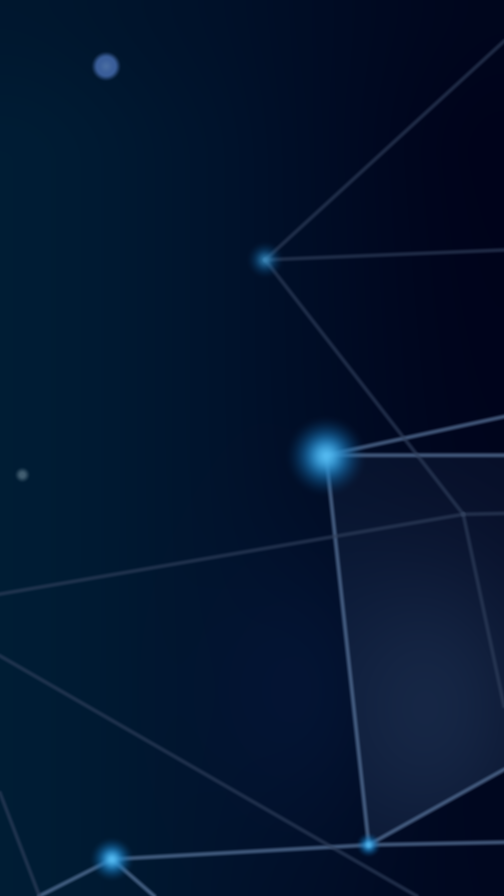
Reproduce this background procedurally as a WebGL 2 fragment shader.

```glsl
#version 300 es
precision highp float;
// Dark navy backdrop with a web of thin lines, glowing blue nodes and a misty panel.
uniform vec2 u_resolution;
out vec4 fragColor;

// Faint and bright strands, each stored as start.xy, end.xy
const vec4 FAINT[8] = vec4[8](
  vec4(0.296, 0.710, 0.5625, 0.954), vec4(0.296, 0.710, 0.5625, 0.721),
  vec4(0.296, 0.710, 0.517, 0.426), vec4(0.517, 0.426, 0.0, 0.337),
  vec4(0.517, 0.426, 0.5625, 0.427), vec4(0.517, 0.426, 0.5625, 0.212),
  vec4(0.0, 0.268, 0.465, 0.0), vec4(0.0, 0.115, 0.044, 0.0));
const vec4 BRIGHT[8] = vec4[8](
  vec4(0.364, 0.492, 0.5625, 0.535), vec4(0.364, 0.492, 0.5625, 0.492),
  vec4(0.364, 0.492, 0.4115, 0.057), vec4(0.125, 0.041, 0.4115, 0.057),
  vec4(0.125, 0.041, 0.044, 0.0), vec4(0.125, 0.041, 0.172, 0.0),
  vec4(0.4115, 0.057, 0.5625, 0.141), vec4(0.4115, 0.057, 0.5625, 0.060));
// Nodes: centre.xy, glow radius, strength
const vec4 NODES[4] = vec4[4](
  vec4(0.296, 0.710, 0.022, 0.42), vec4(0.364, 0.491, 0.047, 0.85),
  vec4(0.125, 0.041, 0.026, 0.85), vec4(0.4115, 0.057, 0.015, 0.75));

float segmentDistance(vec2 p, vec4 s) {
  vec2 along = s.zw - s.xy, q = p - s.xy;
  return length(q - along * clamp(dot(q, along) / dot(along, along), 0.0, 1.0));
}

float strand(vec2 p, vec4 s, float width) {
  return 1.0 - smoothstep(0.0, width, segmentDistance(p, s));
}

// Signed distance to the line through a and b, positive on its left
float leftOf(vec2 p, vec2 a, vec2 b) {
  vec2 d = normalize(b - a);
  return d.x * (p.y - a.y) - d.y * (p.x - a.x);
}

float disc(vec2 p, vec2 centre, float radius, float blur) {
  return 1.0 - smoothstep(radius - blur, radius + blur, length(p - centre));
}

float blob(vec2 p, vec2 centre, vec2 size) {
  vec2 q = (p - centre) / size;
  return exp(-dot(q, q));
}

void main() {
  vec2 uv = gl_FragCoord.xy / u_resolution;
  vec2 p = uv * vec2(0.5625, 1.0);

  // Backdrop: teal navy on the left, almost black at the upper right
  vec3 color = mix(vec3(0.0, 0.112, 0.205), vec3(0.002, 0.066, 0.165), smoothstep(0.0, 0.6, uv.x));
  color = mix(color, vec3(0.0, 0.008, 0.10), smoothstep(0.4, 1.0, uv.x) * (0.65 + 0.35 * uv.y));
  color = mix(color, vec3(0.0, 0.05, 0.14), 0.35 * smoothstep(0.82, 1.0, uv.y));
  color = mix(color, vec3(0.02, 0.09, 0.22), 0.7 * blob(p, vec2(0.33, 0.23), vec2(0.11, 0.15)));

  // Misty panel bounded by the bright strands
  float inside = min(leftOf(p, vec2(0.4115, 0.057), vec2(0.5625, 0.141)),
                     leftOf(p, vec2(0.364, 0.492), vec2(0.4115, 0.057)));
  inside = min(inside, 0.492 - p.y);
  float mist = 0.28 + 0.72 * blob(p, vec2(0.475, 0.21), vec2(0.13, 0.17));
  color = mix(color, vec3(0.085, 0.15, 0.27), mist * smoothstep(-0.0015, 0.0015, inside));

  // Strands
  for (int i = 0; i < 8; i++) {
    color = mix(color, vec3(0.19, 0.25, 0.36), 0.6 * strand(p, FAINT[i], 0.0042));
    color = mix(color, vec3(0.36, 0.47, 0.62), 0.66 * strand(p, BRIGHT[i], 0.0045));
  }

  // Nodes: blue halo around a pale core
  for (int i = 0; i < 4; i++) {
    vec4 node = NODES[i];
    float r = length(p - node.xy) / node.z;
    float halo = 1.0 - smoothstep(0.15, 1.0, r);
    color = mix(color, vec3(0.06, 0.43, 0.70), node.w * halo);
    color = mix(color, vec3(0.36, 0.77, 0.98), node.w * exp(-9.0 * r * r));
  }

  // Loose dots
  color = mix(color, vec3(0.27, 0.42, 0.68), 0.85 * disc(p, vec2(0.1185, 0.926), 0.0135, 0.004));
  color = mix(color, vec3(0.40, 0.54, 0.69), 0.35 * disc(p, vec2(0.1185, 0.926), 0.004, 0.005));
  color = mix(color, vec3(0.32, 0.43, 0.50), 0.8 * disc(p, vec2(0.025, 0.470), 0.0055, 0.004));

  fragColor = vec4(color, 1.0);
}
```
